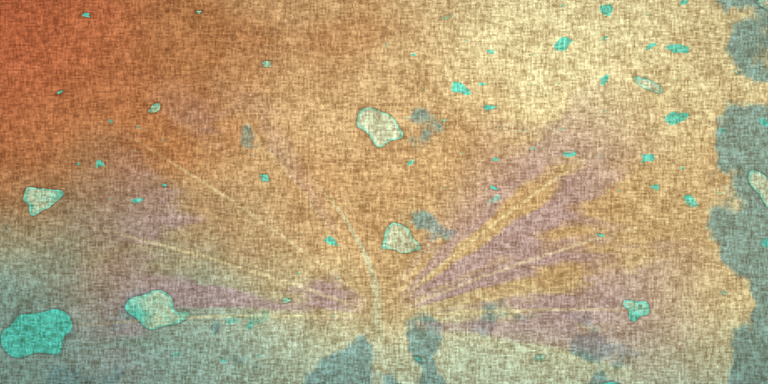
Write a Shadertoy shader that draws this texture.

```glsl
// Weathered woven cloth: rust and cream stains, fanned lavender streaks, turquoise flakes.
const vec3 CREAM = vec3(0.88, 0.82, 0.61);
const vec3 TAN = vec3(0.76, 0.62, 0.42);
const vec3 RUST = vec3(0.69, 0.46, 0.28);
const vec3 EMBER = vec3(0.80, 0.41, 0.26);
const vec3 LAVENDER = vec3(0.68, 0.57, 0.57);
const vec3 SAGE = vec3(0.71, 0.79, 0.68);
const vec3 SLATE = vec3(0.46, 0.60, 0.57);
const vec3 TURQUOISE = vec3(0.35, 0.81, 0.71);
const vec2 FAN_ROOT = vec2(1.0, 0.17);
const float FLAKE_CELL = 0.30;
const float FLAKE_MAX = 0.075;
const float THREADS = 230.0;
const float THREAD_CONTRAST = 0.27;
const float SPECK_CONTRAST = 0.20;

float hash(vec2 p) {
    vec3 q = fract(p.xyx * 0.1031);
    q += dot(q, q.yzx + 33.33);
    return fract((q.x + q.y) * q.z);
}

float noise(vec2 p) {
    vec2 i = floor(p), f = fract(p);
    f = f * f * (3.0 - 2.0 * f);
    return mix(mix(hash(i), hash(i + vec2(1, 0)), f.x),
               mix(hash(i + vec2(0, 1)), hash(i + 1.0), f.x), f.y);
}

float fbm(vec2 p) {
    float sum = 0.0, amp = 0.5;
    for (int i = 0; i < 5; i++) {
        sum += amp * noise(p);
        p = mat2(1.6, 1.2, -1.2, 1.6) * p + 7.3;
        amp *= 0.5;
    }
    return sum / 0.97;
}

// Nearest scattered flake: x = signed distance, y = random tint
vec2 flakes(vec2 p) {
    vec2 home = floor(p / FLAKE_CELL);
    vec2 nearest = vec2(1.0, 0.0);
    for (int j = -1; j <= 1; j++)
    for (int i = -1; i <= 1; i++) {
        vec2 cell = home + vec2(i, j) + 20.0;
        vec2 jitter = vec2(hash(cell + 3.1), hash(cell + 8.7));
        vec2 q = p - (cell - 20.0 + 0.2 + 0.6 * jitter) * FLAKE_CELL;
        float size = hash(cell + 15.3);
        float tilt = 1.4 * (hash(cell + 27.9) - 0.5);
        q = mat2(cos(tilt), -sin(tilt), sin(tilt), cos(tilt)) * q;
        float radius = mix(0.004, FLAKE_MAX, size * size * size);
        q += 1.1 * radius * (vec2(noise(q / radius + cell), noise(q / radius + cell + 40.0)) - 0.5);
        float d = length(q * vec2(0.75, 1.4)) - radius;
        if (d < nearest.x) nearest = vec2(d, hash(cell + 51.0));
    }
    return nearest;
}

// Large stains laid over the cream ground
vec3 ground(vec2 p, vec2 w, float stain) {
    float band = smoothstep(0.42, 0.0, abs(w.y - 0.40));
    vec3 col = mix(CREAM, TAN, clamp(0.65 * band + 1.8 * (stain - 0.5), 0.0, 1.0));
    float warm = smoothstep(1.05, 0.15, length((w - vec2(0.22, 0.86)) * vec2(0.8, 1.0)));
    col = mix(col, RUST, clamp(warm * (0.95 + 1.2 * (stain - 0.5)), 0.0, 0.95));
    col = mix(col, EMBER, 0.8 * smoothstep(0.6, 0.0, length(w - vec2(0.0, 1.0))));
    float low = smoothstep(0.36, 0.02, w.y + 0.10 * w.x - 0.06);
    col = mix(col, SAGE, 0.75 * low);
    float corner = smoothstep(0.75, 0.1, length((w - vec2(0.12, 0.08)) * vec2(0.8, 1.3)));
    col = mix(col, SLATE, 0.7 * corner);
    float torn = fbm(p * 4.5 + 31.0) + 0.42 * smoothstep(1.5, 2.05, w.x) + 0.12 * low;
    return mix(col, SLATE, 0.75 * smoothstep(0.73, 0.79, torn));
}

void mainImage(out vec4 fragColor, in vec2 fragCoord) {
    vec2 p = fragCoord / iResolution.y;
    float pixel = 1.0 / iResolution.y;
    float stain = fbm(p * 3.0 + 4.0);
    vec2 w = p + 0.22 * (vec2(fbm(p * 4.0 + 11.0), fbm(p * 4.0 + 23.0)) - 0.5);
    vec3 col = ground(p, w, stain);

    // Lavender streaks and thin pale veins fanning from the root
    vec2 q = p - FAN_ROOT + 0.05 * (w - p);
    float reach = length(q);
    float angle = atan(q.y, abs(q.x) + 0.02);
    float side = q.x < 0.0 ? 17.0 : 3.0;
    float streak = noise(vec2(angle * 9.0 + side, reach * 2.5)) + 0.6 * (fbm(p * vec2(9, 28)) - 0.5);
    float fan = smoothstep(0.95, 0.5, reach) * smoothstep(0.03, 0.15, reach)
              * smoothstep(-0.35, 0.0, angle) * smoothstep(1.2, 0.6, angle);
    col = mix(col, LAVENDER, 0.75 * fan * smoothstep(0.46, 0.75, streak));
    float vein = abs(fract(angle * 3.2 + 0.08 * side + 0.25 * reach) - 0.5) * reach / 3.2;
    col = mix(col, CREAM, 0.5 * fan * smoothstep(0.004 + pixel, 0.001, vein));

    // Curved pale midrib
    float bend = max(p.y - 0.18, 0.0);
    float rib = abs(p.x - 0.985 + 1.4 * bend * bend + 0.03 * (stain - 0.5));
    float ribWidth = mix(0.024, 0.007, smoothstep(0.0, 0.5, p.y));
    col = mix(col, mix(SAGE, CREAM, 0.5), 0.6 * smoothstep(ribWidth, 0.4 * ribWidth, rib)
              * smoothstep(0.56, 0.42, p.y));

    // Flakes with bright rims, then clustered smaller chips
    vec2 flake = flakes(p);
    float inside = smoothstep(pixel, -pixel, flake.x);
    float tint = smoothstep(0.35, 0.75, flake.y + 0.9 * (fbm(p * 12.0) - 0.5));
    vec3 fill = mix(mix(CREAM, SAGE, 0.6), TURQUOISE, tint);
    col *= 1.0 - 0.20 * smoothstep(0.010, 0.0, abs(flake.x));
    col = mix(col, fill, 0.9 * inside);
    col = mix(col, TURQUOISE, 0.65 * inside * smoothstep(-0.009, 0.0, flake.x));
    float chip = flakes(p * 3.0 + 5.0).x / 3.0;
    float cluster = smoothstep(0.54, 0.62, noise(p * 3.5 + 60.0));
    col = mix(col, TURQUOISE, 0.8 * cluster * smoothstep(pixel, -pixel, chip));

    // Crossed threads, specks, mottling and darker edges
    float weave = noise(p * THREADS * vec2(0.3, 1.0)) + noise(p * THREADS * vec2(1.0, 0.3) + 90.0) - 1.0;
    float grain = THREAD_CONTRAST * weave + SPECK_CONTRAST * (noise(p * THREADS * 1.1 + 50.0) - 0.5);
    grain += 0.22 * (fbm(p * 22.0) - 0.5);
    col *= 1.0 + grain * vec3(0.8, 1.0, 1.2);
    vec2 uv = fragCoord / iResolution.xy - vec2(0.56, 0.58);
    col *= 1.06 - 0.42 * dot(uv, uv);
    fragColor = vec4(clamp(col, 0.0, 1.0), 1.0);
}
```
